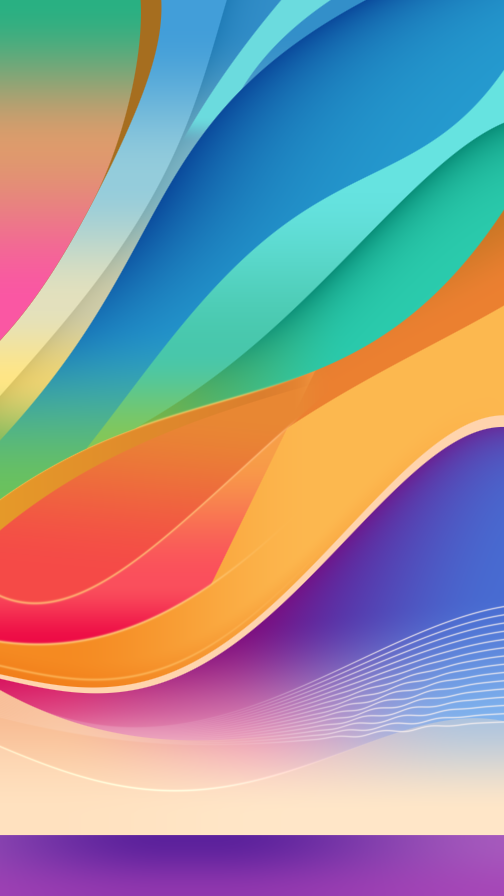
Write a Shadertoy shader that draws this background.

```glsl
// Flowing paper-like waves in rainbow colours above a pale, finely lined wash.
// Each edge is a quartic through five evenly spaced heights; layers are painted
// from the bottom upward, with soft shadows and thin highlights.

// Quartic through a.x, a.y, a.z, a.w, last at s = 0, 1/4, 1/2, 3/4, 1
float curve(float s, vec4 a, float last) {
  float t = 4. * s;
  vec4 d1 = vec4(a.yzw, last) - a;
  vec3 d2 = d1.yzw - d1.xyz;
  vec2 d3 = d2.yz - d2.xy;
  return a.x + t * (d1.x + (t - 1.) / 2. * (d2.x + (t - 2.) / 3.
    * (d3.x + (t - 3.) / 4. * (d3.y - d3.x))));
}

// Smooth step from a to b, in either direction
float ease(float a, float b, float x) {
  float t = clamp((x - a) / (b - a), 0., 1.);
  return t * t * (3. - 2. * t);
}

// Antialiased mask, one where d is positive
float cover(float d) {
  return clamp(d / max(fwidth(d), 1e-5) + .5, 0., 1.);
}

// Soft line around d = 0
float stroke(float d, float width) {
  d /= max(width, .9 / iResolution.y);
  return exp(-d * d);
}

// Purple glow fading into cream, with fine lines
vec3 wash(float x, float v, float rim) {
  vec3 c = mix(vec3(.84,.04,.34), vec3(.37,.12,.6), ease(.05, .72, x));
  c = mix(c, vec3(.28,.42,.82), ease(.6, 1.1, x + .6 * (v - .5)));
  c = mix(c, vec3(.48,.03,.48), .7 * exp(-max(v - rim, 0.) * 35.) * ease(.1, .5, x));
  vec3 pale = mix(vec3(.92,.57,.72), vec3(.5,.7,.93), ease(.45, .95, x));
  c = mix(c, pale, ease(.68, .83, v - .07 * (1. - x) + .02));
  c = mix(c, vec3(1,.91,.79), ease(.79, .91, v));

  // Two peach swells
  float swell = v - curve(x, vec4(.77,.82,.823,.8), .78);
  vec3 peach = mix(vec3(.97,.73,.57), vec3(1,.88,.74), ease(.78, .91, v));
  c = mix(c, peach, cover(swell) * ease(.6, .1, x));
  float low = v - curve(x, vec4(.833,.878,.872,.825), .805);
  c = mix(c, vec3(1,.89,.77), .35 * cover(low));
  c += .12 * stroke(low, .0012) * ease(.8, .3, x);

  // Fan of rippling lines
  for (float k = 0.; k < 15.; k++) {
    float y = curve(x, vec4(.772,.812,.788,.727) + k * vec4(.002,.001,.003,.0065), .677 + .0092 * k);
    y += .0018 * sin(65. * x + 1.3 * k) * ease(3., 9., k) * ease(.6, .72, x) * ease(.98, .8, x);
    c = mix(c, vec3(1,.96,.95), stroke(v - y, .0009) * (.1 + .55 * ease(.45, .8, x)));
  }
  return c;
}

// Orange field with red lobes on the left
vec3 warmField(float x, float v, float rim) {
  vec3 c = mix(vec3(.96,.54,.13), vec3(.99,.72,.31), ease(.1, .65, x));
  c = mix(c, vec3(.93,.45,.08), .5 * ease(.035, 0., rim - v) * (1. - x));
  float fold = curve(x, vec4(.78,.625,.505,.417), .341) - v;
  vec3 rust = mix(vec3(.92,.5,.19), vec3(.78,.46,.14), ease(.02, .12, fold));
  c = mix(c, rust, cover(fold) * ease(.5, .6, x));

  // Lower lobe
  float base = curve(x, vec4(.716,.702,.618,.48), .33) - v;
  float side = mix(.576, .42, (v - .471) / .18) - x;
  vec3 lobe = mix(vec3(.97,.62,.28), vec3(.98,.31,.36), ease(.5, .65, v));
  lobe = mix(lobe, vec3(.93,.04,.27), ease(.65, .72, v));
  c = mix(c, lobe, cover(base) * cover(side));
  c = mix(c, vec3(1,.8,.48), .75 * stroke(base, .0016) * ease(.6, .35, x));

  // Upper lobe
  float top = curve(x, vec4(.665,.633,.513,.39), .26) - v;
  lobe = mix(vec3(.91,.53,.2), vec3(.96,.29,.28), ease(.45, .65, v + .05 * (.3 - x)));
  c = mix(c, lobe, cover(top) * ease(.66, .58, x));
  c = mix(c, vec3(1,.72,.45), .8 * stroke(top, .0016) * ease(.6, .54, x));

  // Ochre strip
  float strip = curve(x, vec4(.592,.503,.449,.41), .378) - v;
  vec3 ochre = mix(vec3(.9,.6,.16), vec3(.85,.48,.18), min(x * 1.7, 1.));
  return mix(c, ochre, cover(strip) * ease(.64, .5, x));
}

void mainImage(out vec4 fragColor, in vec2 fragCoord) {
  vec2 uv = fragCoord / iResolution.xy;
  float x = uv.x, v = 1. - uv.y, s = min(v * 2., 1.); // v runs downward

  // Wash, warm field and cream rim
  float rim = curve(x, vec4(.755,.768,.699,.56), .47);
  vec3 c = mix(wash(x, v, rim), warmField(x, v, rim), cover(rim - v));
  c = mix(c, vec3(1,.83,.68), cover(mix(.0025, .0065, x) - abs(v - rim)));
  c = mix(c, vec3(1,.76,.4), .6 * stroke(v - rim + .012, .0015) * ease(.7, .3, x));

  // Green wave, shaded at its top
  float green = curve(x, vec4(.557,.482,.438,.378), .234);
  float teal = min(green, curve(x, vec4(.573,.484,.387,.251), .137));
  vec3 leaf = mix(vec3(.5,.71,.26), vec3(.17,.8,.68), ease(.25, .7, x));
  leaf = mix(leaf, vec3(.02,.53,.45), .9 * exp(-max(v - teal, 0.) * 28.) * ease(.25, .65, x));
  c = mix(c, leaf, cover(green - v));
  c = mix(c, vec3(.97,.83,.42), .6 * stroke(v - green, .0014) * ease(.65, .45, x));

  // Turquoise wave
  vec3 aqua = mix(vec3(.4,.89,.88), vec3(.28,.78,.67), ease(.2, .4, v));
  c = mix(c, mix(aqua, vec3(.52,.78,.34), ease(.39, .5, v)), cover(teal - v));

  // Blue body, darkest along its left edge
  float sea = min(green, curve(x, vec4(.592,.443,.28,.191), .078));
  float edge = curve(s, vec4(.726,.438,.293,.164), -.014);
  float shade = exp(-max(x - edge, 0.) * 6.) * ease(.52, .2, v);
  vec3 blue = mix(vec3(.15,.62,.82), vec3(.04,.29,.61), shade);
  c = mix(c, mix(blue, vec3(.42,.76,.36), ease(.36, .56, v)), cover(sea - v));

  // Ribbon with a crease and a turquoise wedge
  vec3 silk = mix(vec3(.2,.56,.79), vec3(.52,.74,.8), ease(.03, .2, v));
  silk = mix(silk, vec3(.83,.82,.68), ease(.2, .34, v));
  silk = mix(silk, vec3(.94,.84,.46), ease(.34, .43, v));
  silk = mix(silk, vec3(.45,.73,.36), ease(.42, .52, v));
  float crease = curve(s, vec4(.45,.38,.27,.104), -.09) - x;
  silk += .06 * cover(crease) - .07 * exp(-abs(crease) * 25.) * cover(-crease);
  float wedge = cover(x - .558 + 1.5 * v - 1.6 * v * v) * ease(.16, .13, v)
    * cover(edge - .07 * max(1. - v * 10., 0.) - x);
  c = mix(c, mix(silk, vec3(.42,.86,.87), wedge), cover(edge - x));

  // Corner panel with a brown sliver
  float panel = curve(min(v / .4, 1.), vec4(.32,.286,.207,.108), -.035);
  vec3 blush = mix(vec3(.16,.69,.51), vec3(.87,.61,.42), ease(0., .17, v));
  blush = mix(blush, vec3(.98,.34,.64), ease(.15, .34, v));
  c = mix(c, vec3(.65,.43,.12), cover(panel - x));
  c = mix(c, blush, cover(panel - .041 * ease(.23, 0., v) - x));

  // Purple bar
  vec3 bar = mix(vec3(.36,.13,.61), vec3(.65,.35,.74), ease(.05, .65, abs(x - .38)));
  bar = mix(bar, vec3(.65,.25,.71), .7 * ease(.935, 1., v));
  fragColor = vec4(mix(c, bar, cover(v - .932)), 1);
}
```
